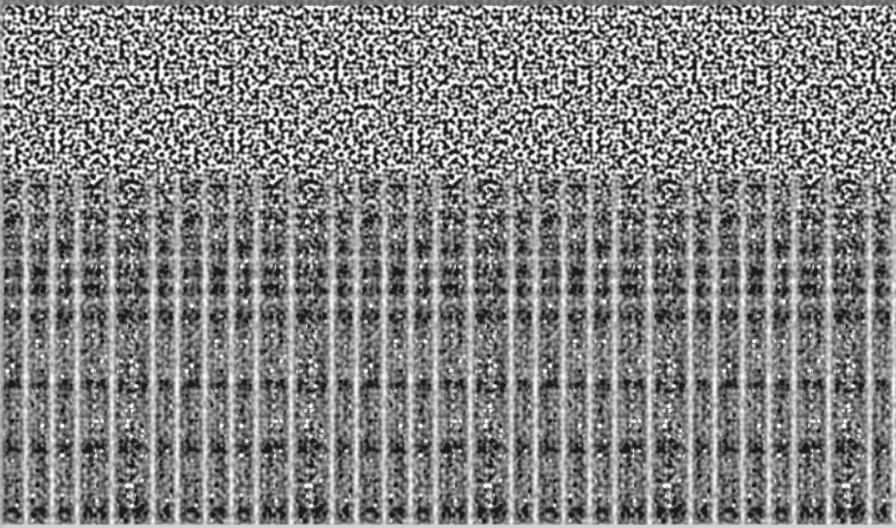
Give the GLSL for this texture, as a Shadertoy shader.

```glsl
const vec2 GRID = vec2(180.0, 106.0);   // grain cells across the canvas
const float PERIOD = 36.0;              // cells before the columns repeat
const float STATIC_EDGE = 0.672;        // height where the dense static begins
const float STATIC_GAIN = 1.40;
const float STATIC_GRAY = 0.56;
const float WEAVE_GAIN = 0.42;
const float WEAVE_GRAY = 0.46;
const float LINE_GAIN = 0.42;
const float KNOT_GAIN = 0.27;
const float SEAM_GAIN = 0.10;
const float STITCH_GAIN = 0.10;
const float STREAK_GAIN = 0.28;
const float DOT_GAIN = 0.42;
const float DARKEST = 0.10;

// Bright column centres, in cells within one period
const float COLUMNS[6] = float[6](5.2, 10.5, 15.5, 22.5, 30.7, 35.6);
// Dark row centres, as heights on the canvas
const float BANDS[9] = float[9](0.645, 0.586, 0.529, 0.484, 0.451, 0.400, 0.272, 0.152, 0.031);
// Bright thin rows
const float SEAMS[4] = float[4](0.511, 0.467, 0.432, 0.284);

float hash(vec2 p) {
    vec3 q = fract(vec3(p.xyx) * 0.1031);
    q += dot(q, q.yzx + 33.33);
    return fract((q.x + q.y) * q.z);
}

// Contribution of one lattice corner, repeating along x
float corner(vec2 cell, vec2 offset) {
    float angle = 6.2832 * hash(vec2(mod(cell.x, PERIOD), cell.y) + 7.0);
    return dot(vec2(cos(angle), sin(angle)), offset);
}

float gradientNoise(vec2 p) {
    vec2 i = floor(p), f = fract(p);
    vec2 w = f * f * f * (f * (f * 6.0 - 15.0) + 10.0);
    vec2 e = vec2(1.0, 0.0);
    float low = mix(corner(i, f), corner(i + e.xy, f - e.xy), w.x);
    float high = mix(corner(i + e.yx, f - e.yx), corner(i + e.xx, f - e.xx), w.x);
    return mix(low, high, w.y);
}

float bump(float x, float width) {
    return exp(-x * x / (width * width));
}

// Distance in cells to the nearest bright column
float columnDistance(float x) {
    float nearest = PERIOD;
    for (int i = 0; i < 6; i++) {
        float d = mod(x - COLUMNS[i] + 0.5 * PERIOD, PERIOD) - 0.5 * PERIOD;
        nearest = min(nearest, abs(d));
    }
    return nearest;
}

// Sparse round dots, one chance per cell
float dots(vec2 p, float density) {
    vec2 cell = floor(p);
    float chosen = step(hash(vec2(mod(cell.x, PERIOD), cell.y) + 91.0), density);
    return chosen * (1.0 - smoothstep(0.2, 0.6, length(fract(p) - 0.5)));
}

void mainImage(out vec4 fragColor, in vec2 fragCoord) {
    vec2 uv = fragCoord / iResolution.xy;
    vec2 p = uv * GRID;
    float grain = gradientNoise(p);
    float coarse = gradientNoise(p * vec2(1.0, 0.5) + vec2(0.0, 61.0));
    float streak = gradientNoise(p * vec2(1.0, 0.11) + vec2(0.5, 140.0));

    // Dense static
    float noisy = STATIC_GRAY + STATIC_GAIN * grain;

    // Woven lanes: bright columns, dark knots, streaks and stitches
    float d = columnDistance(p.x);
    float line = bump(d, 0.6);
    float lane = smoothstep(0.6, 1.6, d);
    float wide = smoothstep(2.7, 3.5, d);
    float band = 0.0, seam = 0.0;
    for (int i = 0; i < 9; i++) band += bump((uv.y - BANDS[i]) * GRID.y, 1.3);
    for (int i = 0; i < 4; i++) seam += bump((uv.y - SEAMS[i]) * GRID.y, 0.6);
    float fade = smoothstep(0.48, STATIC_EDGE, uv.y);
    float gain = (WEAVE_GAIN + 0.5 * fade + 0.3 * wide) * (1.0 - 0.5 * line);
    float weave = WEAVE_GRAY + 0.04 * fade + gain * grain;
    float unbroken = clamp(0.95 + 0.8 * coarse, 0.0, 1.0) * (1.0 - 0.4 * fade);
    weave += LINE_GAIN * line * unbroken;
    weave += STREAK_GAIN * streak * lane * (1.0 - fade);
    weave -= KNOT_GAIN * band * lane * (1.0 - 0.6 * wide) * (1.0 - 0.4 * fade);
    weave += SEAM_GAIN * seam;
    weave += STITCH_GAIN * lane * cos(2.5 * p.y) * cos(2.5 * d);
    weave += DOT_GAIN * dots(p, 0.07 + 0.06 * wide) * lane;
    weave -= 0.7 * DOT_GAIN * dots(p + vec2(17.0, 43.0), 0.09) * lane;

    float shade = mix(weave, noisy, smoothstep(-0.02, 0.02, uv.y - STATIC_EDGE));

    // Soft border strips
    shade = mix(shade, 0.46 + 0.2 * grain, smoothstep(0.986, 0.993, uv.y));
    shade = mix(shade, 0.82, 1.0 - smoothstep(0.004, 0.010, uv.y));
    shade = mix(shade, 0.72, 0.6 * (1.0 - smoothstep(0.002, 0.006, uv.x)));
    fragColor = vec4(vec3(clamp(shade, DARKEST, 0.97)), 1.0);
}
```
